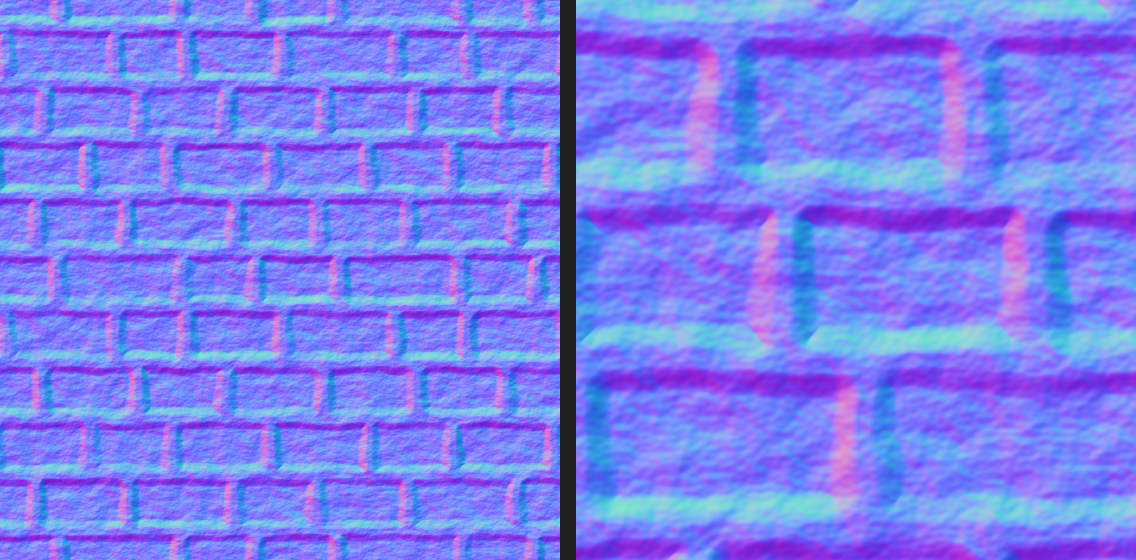
Left, the full canvas; right, a detail of the centre.
Give the GLSL for this texture map, as a Shadertoy shader.

```glsl
// Tangent-space normal map of a worn stone-block wall, ten courses of six blocks.
// A height field (rounded, bevelled blocks plus wrapping gradient noise) is
// differentiated with central differences and encoded as a colour.

const float TAU = 6.2831853;
const float COURSES = 10.0;
const float BLOCKS = 6.0;
const float HALF_GAP = 0.0035;      // half the mortar joint
const float CORNER = 0.014;         // corner radius
const float BEVEL_TOP = 0.015;      // bevel width at the upper edge
const float BEVEL_BOTTOM = 0.021;   // softer bevel at the lower edge
const float RELIEF = 0.0088;        // block height above the mortar
const float WARP = 0.006;           // waviness of the joints
const float GRAIN_SLOPE = 0.14;     // steepness of the stone grain
const float STEP_SIZE = 0.0011;     // differencing distance

// Per course: shift, spread and phase of the joints, in block widths
const vec3 BOND[5] = vec3[5](
    vec3(0.44, 0.103, -1.92),
    vec3(0.90, 0.067, -0.84),
    vec3(0.46, 0.051,  1.31),
    vec3(0.10, 0.141,  1.97),
    vec3(0.77, 0.190,  2.50));

float hash(vec2 cell, float seed) {
    uvec3 k = uvec3(ivec3(vec3(cell, seed)));
    uint h = k.x * 1597334677u ^ k.y * 3812015801u ^ k.z * 2798796415u;
    h = (h ^ (h >> 16)) * 2146121005u;
    h = (h ^ (h >> 15)) * 2221713035u;
    h ^= h >> 16;
    return float(h >> 8) / 16777216.0;
}

float cornerSlope(vec2 cell, vec2 offset, vec2 period, float seed) {
    float angle = TAU * hash(mod(cell, period), seed);
    return dot(vec2(cos(angle), sin(angle)), offset);
}

// Gradient noise that wraps after a whole number of cells
float noise(vec2 p, vec2 period, float seed) {
    vec2 x = p * period;
    vec2 i = floor(x);
    vec2 f = x - i;
    vec2 s = f * f * f * (f * (f * 6.0 - 15.0) + 10.0);
    vec2 e = vec2(1.0, 0.0);
    float low = mix(cornerSlope(i, f, period, seed),
                    cornerSlope(i + e.xy, f - e.xy, period, seed), s.x);
    float high = mix(cornerSlope(i + e.yx, f - e.yx, period, seed),
                     cornerSlope(i + e.xx, f - e.xx, period, seed), s.x);
    return mix(low, high, s.y);
}

// Horizontal position of a joint, in block widths
float joint(float column, float course) {
    vec3 bond = BOND[int(mod(course, 5.0))];
    float jitter = hash(vec2(mod(column, BLOCKS), course), 1.0) - 0.5;
    return column + bond.x + bond.y * cos(TAU * column / 3.0 - bond.z) + 0.05 * jitter;
}

float roundedBox(vec2 p, vec2 halfSize, float radius) {
    vec2 q = abs(p) - halfSize + radius;
    return length(max(q, 0.0)) + min(max(q.x, q.y), 0.0) - radius;
}

// Raised blocks with individual relief and corners
float blockHeight(vec2 p) {
    float row = floor(p.y * COURSES - 0.5);
    float course = mod(row, COURSES);
    float u = p.x * BLOCKS;
    float column = floor(u - BOND[int(mod(course, 5.0))].x);
    if (u < joint(column, course)) column -= 1.0;
    else if (u >= joint(column + 1.0, course)) column += 1.0;
    float left = joint(column, course) / BLOCKS;
    float right = joint(column + 1.0, course) / BLOCKS;

    vec2 id = vec2(mod(column, BLOCKS), course);
    vec2 halfSize = 0.5 * vec2(right - left, 1.0 / COURSES);
    vec2 local = p - vec2(0.5 * (left + right), (row + 1.0) / COURSES);
    float radius = CORNER * mix(0.6, 1.5, hash(id, 2.0));
    float d = roundedBox(local, halfSize - HALF_GAP, radius);
    float bevel = mix(BEVEL_BOTTOM, BEVEL_TOP, smoothstep(-halfSize.y, halfSize.y, local.y));
    return RELIEF * mix(0.8, 1.15, hash(id, 3.0)) * (1.0 - smoothstep(-bevel, 0.0, d));
}

float surfaceHeight(vec2 p) {
    // Wavy, chipped joints
    vec2 warp = vec2(noise(p, vec2(14.0), 4.0), noise(p, vec2(14.0), 5.0));
    warp += 0.3 * vec2(noise(p, vec2(44.0), 6.0), noise(p, vec2(44.0), 7.0));
    float h = blockHeight(p + WARP * warp);

    // Worn patches lower the relief
    h *= 1.0 + 0.3 * noise(p, vec2(9.0), 8.0);

    // Stone grain: each octave has the same slope
    vec2 period = vec2(22.0, 30.0);
    for (int i = 0; i < 4; i++) {
        h += GRAIN_SLOPE / period.y * noise(p, period, 9.0 + float(i));
        period *= 2.0;
    }
    return h;
}

void mainImage(out vec4 fragColor, in vec2 fragCoord) {
    vec2 p = fragCoord / iResolution.xy;
    vec2 e = vec2(STEP_SIZE, 0.0);
    vec2 slope = vec2(surfaceHeight(p + e.xy) - surfaceHeight(p - e.xy),
                      surfaceHeight(p + e.yx) - surfaceHeight(p - e.yx)) / (2.0 * STEP_SIZE);

    // Red points right, green points down
    vec3 normal = normalize(vec3(-slope.x, slope.y, 1.0));
    fragColor = vec4(0.5 + 0.5 * normal - vec3(0.008, 0.0, 0.008), 1.0);
}
```
